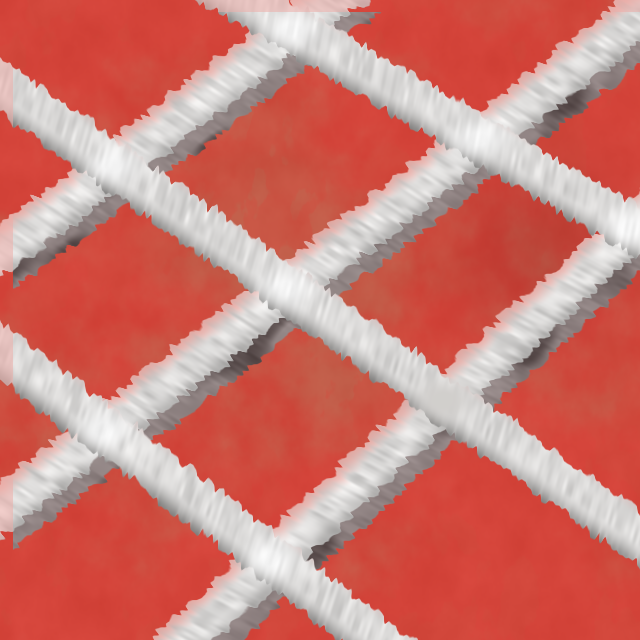
This pattern is drawn by a Shadertoy shader. Its source:

```glsl
// A skewed lattice of furry white strands over mottled red paint.
// Two fans of three lines give strand coordinates (along, across); stretched
// noise frays the edges, and the rising fan casts a grey brushed shadow.

float hash(vec2 p) {
    p = fract(p * vec2(0.1031, 0.1137));
    p += dot(p, p.yx + 33.33);
    return fract((p.x + p.y) * p.x * 7.31);
}

float noise(vec2 p) {
    vec2 i = floor(p), f = fract(p);
    f = f * f * (3.0 - 2.0 * f);
    return mix(mix(hash(i), hash(i + vec2(1, 0)), f.x),
               mix(hash(i + vec2(0, 1)), hash(i + vec2(1, 1)), f.x), f.y);
}

float fbm(vec2 p) {
    float sum = 0.0, amp = 0.5;
    for (int i = 0; i < 5; i++) {
        sum += amp * noise(p);
        p = mat2(1.6, 1.2, -1.2, 1.6) * p + 7.3;
        amp *= 0.5;
    }
    return sum;
}

// Position along and signed distance above the line y = height + slope * x
vec2 strandCoord(vec2 p, float height, float slope) {
    vec2 n = normalize(vec2(-slope, 1.0));
    p.y -= height;
    return vec2(dot(p, vec2(n.y, -n.x)), dot(p, n));
}

// Fine slanted hairs, narrow along the strand and long across it
float hairs(vec2 q, float seed) {
    float s = q.x + 0.35 * q.y;
    return 0.6 * noise(vec2(s * 170.0, q.y * 34.0 + seed) + 40.0)
         + 0.4 * noise(vec2(s * 75.0, q.y * 50.0 + seed * 1.7) + 90.0);
}

float below(float edge, float x) {
    return smoothstep(-0.0018, 0.0018, edge - x);
}

// Mottled red ground with a duller brown-red area near the middle
vec3 paint(vec2 p) {
    float blot = fbm(p * vec2(5.0, 8.0) + 3.0);
    float smear = fbm(p * vec2(26.0, 20.0) + 11.0);
    float middle = exp(-dot(p - vec2(0.46, 0.5), p - vec2(0.46, 0.5)) * 11.0);
    float dull = smoothstep(0.38, 0.82, blot * 0.75 + middle * 0.4 + (smear - 0.5) * 0.3);
    vec3 c = mix(vec3(0.83, 0.265, 0.225), vec3(0.755, 0.365, 0.285), dull);
    float stroke = smoothstep(0.55, 0.6, fbm(p * vec2(17.0, 11.0) + 25.0));
    c = mix(c, vec3(0.81, 0.29, 0.235), 0.45 * stroke);
    float dusk = smoothstep(0.25, 0.0, distance(p, vec2(0.85, 0.61)));
    return c * (1.0 - 0.09 * dusk) + 0.05 * (smear - 0.48);
}

void mainImage(out vec4 fragColor, in vec2 fragCoord) {
    vec2 p = fragCoord / iResolution.xy;

    // Nearest strand of each fan
    vec2 fall = vec2(9.0), rise = vec2(9.0);
    float fallId = 0.0, riseId = 0.0;
    for (float k = -1.0; k < 1.5; k++) {
        vec2 f = strandCoord(p, 0.867 - 0.384 * k - 0.03 * k * k,
                             -0.71 - 0.0925 * k + 0.0325 * k * k);
        vec2 r = strandCoord(p, 0.203 - 0.435 * k - 0.031 * k * k,
                             0.775 + 0.08 * k + 0.065 * k * k);
        if (abs(f.y) < abs(fall.y)) { fall = f; fallId = k; }
        if (abs(r.y) < abs(rise.y)) { rise = r; riseId = k; }
    }
    float fallHair = hairs(fall, fallId * 13.0 + 20.0);
    float riseHair = hairs(rise, riseId * 17.0 + 60.0);
    float inside = step(0.02, p.x) * step(p.y, 0.982);
    vec3 col = paint(p);

    // Brushed shadow under the rising strands, with darker patches
    float shade = below(0.071 - 0.02 * riseHair, -rise.y) * step(rise.y, 0.0) * inside;
    float patchy = noise(vec2(rise.x * 11.0 + riseId * 5.0, rise.y * 30.0) + 30.0);
    float grey = 0.53 - 0.22 * smoothstep(0.55, 0.9, patchy) + 0.14 * (riseHair - 0.5);
    col = mix(col, vec3(grey + 0.02, grey - 0.01, grey - 0.01), shade * 0.96);

    // Rising strands fade to pink along their upper edge
    float riseMask = below(0.046 - 0.023 * riseHair, abs(rise.y));
    float blush = smoothstep(0.006, 0.036, rise.y + 0.018 * (riseHair - 0.5));
    vec3 riseFur = vec3(0.86, 0.855, 0.85) + 0.24 * (riseHair - 0.5);
    riseFur -= 0.12 * smoothstep(0.012, 0.036, -rise.y);
    riseFur = mix(riseFur, vec3(0.91, 0.61, 0.58), 0.72 * blush);
    col = mix(col, riseFur, riseMask);

    // Falling strands have a grey fringe below
    float fallMask = below(0.046 - 0.021 * fallHair, abs(fall.y));
    float fringe = smoothstep(0.008, 0.042, -fall.y + 0.016 * (fallHair - 0.5));
    vec3 fallFur = vec3(0.855, 0.85, 0.845) + 0.2 * (fallHair - 0.5);
    fallFur -= fringe * (0.17 + 0.18 * (1.0 - fallHair));
    fallFur = mix(fallFur, vec3(0.89, 0.75, 0.74), 0.4 * smoothstep(0.026, 0.042, fall.y));
    col = mix(col, fallFur, fallMask);

    // Bright tufts at the crossings; one is worn to a flat grey
    float fur = max(riseMask, fallMask);
    float knot = exp(-(fall.y * fall.y + rise.y * rise.y) * 900.0);
    float worn = step(abs(fallId) + abs(riseId - 1.0), 0.5);
    vec3 tuft = mix(vec3(0.95) + 0.1 * (fallHair - 0.5), vec3(0.82, 0.81, 0.8), worn);
    col = mix(col, tuft, fur * min(1.0, knot * 1.15));

    // Pink veil along the left and top borders
    col = mix(col, vec3(0.93, 0.68, 0.66), 0.55 * fur * (1.0 - inside));
    fragColor = vec4(clamp(col, 0.0, 1.0), 1.0);
}
```
